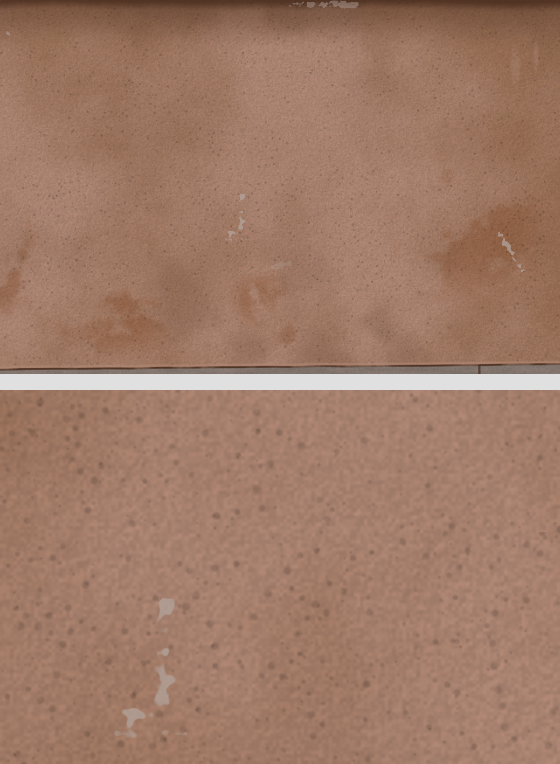
Top: the whole. Bottom: its middle third, enlarged.
This texture is drawn by a Shadertoy shader. Its source:

```glsl
const vec3 PALE_PLASTER = vec3(0.655, 0.503, 0.430);
const vec3 TAN_PLASTER = vec3(0.600, 0.443, 0.352);
const vec3 RUST_STAIN = vec3(0.545, 0.350, 0.235);
const vec3 DAMP_BROWN = vec3(0.485, 0.345, 0.265);
const vec3 SHADOW_BROWN = vec3(0.27, 0.16, 0.105);
const vec3 CHIP_GREY = vec3(0.70, 0.64, 0.61);
const vec3 KERB_GREY = vec3(0.50, 0.45, 0.42);
const mat2 TURN = mat2(0.8, 0.6, -0.6, 0.8);

float hash(vec2 p) {
    vec3 q = fract(vec3(p.xyx) * 0.1031);
    q += dot(q, q.yzx + 33.33);
    return fract((q.x + q.y) * q.z);
}

float noise(vec2 p) {
    vec2 i = floor(p), f = fract(p);
    f = f * f * (3.0 - 2.0 * f);
    return mix(mix(hash(i), hash(i + vec2(1, 0)), f.x),
               mix(hash(i + vec2(0, 1)), hash(i + vec2(1, 1)), f.x), f.y);
}

float fbm(vec2 p) {
    float sum = 0.0, amp = 0.5;
    for (int i = 0; i < 5; i++) {
        sum += amp * noise(p);
        p = 2.0 * TURN * p + 17.3;
        amp *= 0.5;
    }
    return sum / 0.97;
}

// Soft elliptical region: 1 at the centre, 0 at the radius
float region(vec2 p, vec2 centre, vec2 radius) {
    return 1.0 - smoothstep(0.3, 1.0, length((p - centre) / radius));
}

float segment(vec2 p, vec2 a, vec2 b) {
    vec2 d = b - a;
    return length(p - a - d * clamp(dot(p - a, d) / dot(d, d), 0.0, 1.0));
}

// Flaked paint along a line, broken into crumbs by noise
float chip(vec2 p, vec2 a, vec2 b, float width) {
    float near = 1.0 - smoothstep(0.2, 1.3, segment(p, a, b) / width);
    float crumbs = 0.55 * noise(p * vec2(60.0, 95.0)) + 0.45 * noise(TURN * p * 170.0);
    return smoothstep(0.52, 0.66, crumbs + near * 0.36 - 0.22) * smoothstep(0.0, 0.25, near);
}

// Sparse round pits, one jittered candidate per cell
float pits(vec2 p, float cells, float share) {
    vec2 g = TURN * p * cells, i = floor(g);
    vec2 centre = 0.3 + 0.4 * vec2(hash(i + 11.0), hash(i + 47.0));
    float radius = 0.14 + 0.16 * hash(i + 83.0);
    float dotMask = 1.0 - smoothstep(radius * 0.4, radius + 0.1, length(g - i - centre));
    return dotMask * step(hash(i + 5.0), share);
}

// Rough surface height
float roughness(vec2 p) {
    return 0.5 * noise(TURN * p * 130.0) + 0.5 * noise(TURN * TURN * p * 230.0 + 9.0);
}

vec3 plaster(vec2 p, vec2 uv) {
    float cloud = fbm(p * 2.6 + 4.0);
    float mottle = fbm(p * 8.0 + 31.0);

    // Pale centre, warmer towards the top and right
    float warm = smoothstep(0.6, 0.95, uv.x) * 0.6 + smoothstep(0.65, 1.0, uv.y) * 0.7;
    warm += (cloud - 0.5) * 2.0 + (mottle - 0.5) * 1.5 + 0.2;
    vec3 colour = mix(PALE_PLASTER, TAN_PLASTER, clamp(warm, -0.1, 1.4));

    // Rust stains: a large broken patch on the right, small ones low down
    float edge = fbm(p * vec2(8.0, 10.0) + 52.0) + (fbm(p * 30.0) - 0.5) * 0.35;
    float large = region(uv, vec2(0.84, 0.38), vec2(0.18, 0.25));
    float low = region(uv, vec2(0.19, 0.16), vec2(0.18, 0.15));
    low = max(low, region(uv, vec2(0.0, 0.30), vec2(0.09, 0.20)));
    low = max(low, region(uv, vec2(0.47, 0.20), vec2(0.07, 0.09)));
    low = max(low, region(uv, vec2(0.56, 0.10), vec2(0.09, 0.07)));
    float rust = large * smoothstep(0.38, 0.60, edge) * 0.6;
    rust = max(rust, low * smoothstep(0.43, 0.64, edge) * 0.62);
    colour = mix(colour, RUST_STAIN, rust);

    // Damp shading in the lower wall and at the top
    float damp = smoothstep(0.46, 0.75, fbm(p * 6.0 + 80.0));
    float dampZone = 1.0 - smoothstep(0.05, 0.5, uv.y) + smoothstep(0.75, 1.0, uv.y);
    colour = mix(colour, DAMP_BROWN, damp * (0.08 + 0.32 * dampZone));

    // Faint vertical wash marks
    float wash = region(uv, vec2(0.92, 0.82), vec2(0.012, 0.07));
    wash += region(uv, vec2(0.957, 0.85), vec2(0.007, 0.05));
    return mix(colour, PALE_PLASTER, wash * 0.5);
}

void mainImage(out vec4 fragColor, in vec2 fragCoord) {
    vec2 uv = fragCoord / iResolution.xy;
    vec2 p = fragCoord / iResolution.y;
    float aspect = iResolution.x / iResolution.y;
    float pixel = 1.0 / iResolution.y;
    vec3 colour = plaster(p, uv);

    // Grain lit from the upper left, with clustered pits
    float relief = roughness(p) - roughness(p + vec2(-0.0025, 0.0025));
    float grain = relief * 0.07 + (noise(p * 320.0) - 0.5) * 0.075;
    float cluster = smoothstep(0.35, 0.7, fbm(p * 7.0 + 12.0));
    float holes = pits(p, 75.0, 0.05 + 0.2 * cluster) + 0.7 * pits(p + 3.0, 130.0, 0.12);
    colour *= 1.0 + grain * 1.25 - holes * 0.13;

    // Flaked chips
    vec2 q = vec2(uv.x * 1.5, uv.y);
    float flakes = chip(q, vec2(0.648, 0.475), vec2(0.642, 0.41), 0.009);
    flakes = max(flakes, chip(q, vec2(0.642, 0.40), vec2(0.620, 0.365), 0.017));
    flakes = max(flakes, 0.6 * chip(q, vec2(0.605, 0.361), vec2(0.665, 0.361), 0.004));
    flakes = max(flakes, chip(q, vec2(1.338, 0.372), vec2(1.400, 0.278), 0.009));
    flakes = max(flakes, 0.6 * chip(q, vec2(0.78, 0.988), vec2(0.95, 0.988), 0.010));
    flakes = max(flakes, 0.7 * chip(q, vec2(0.025, 0.91), vec2(0.035, 0.92), 0.011));
    flakes = max(flakes, 0.35 * chip(q, vec2(0.73, 0.287), vec2(0.77, 0.293), 0.012));

    // Shadow under the eaves
    float ragged = (fbm(vec2(p.x * 9.0, 3.0)) - 0.5) * 0.04;
    float eaves = 0.32 * smoothstep(0.86, 0.99, uv.y + ragged);
    eaves += 0.5 * smoothstep(0.970, 1.0, uv.y + ragged * 0.4);
    colour = mix(colour, SHADOW_BROWN, eaves);
    colour = mix(colour, CHIP_GREY, flakes * 0.75);

    // Tilted ledge, broken seam and grey kerb with one joint
    float height = uv.y - mix(0.012, 0.026, uv.x) - (noise(p * 14.0) - 0.5) * 0.002;
    float ledge = smoothstep(0.001, 0.004, height) * (1.0 - smoothstep(0.006, 0.012, height));
    colour = mix(colour, PALE_PLASTER * 1.06, ledge * 0.6);
    vec3 kerb = KERB_GREY * (0.92 + 0.16 * fbm(p * vec2(20.0, 90.0)) + grain);
    float joint = 1.0 - smoothstep(0.001, 0.001 + 1.5 * pixel, abs(p.x - 0.856 * aspect));
    kerb = mix(kerb, SHADOW_BROWN, joint * 0.7);
    colour = mix(kerb, colour, smoothstep(-pixel, pixel, height));
    float seam = 1.0 - smoothstep(0.0005, 0.0005 + 1.5 * pixel, abs(height));
    seam *= 0.35 + 0.5 * smoothstep(0.3, 0.6, fbm(vec2(p.x * 16.0, 7.0)));
    colour = mix(colour, SHADOW_BROWN, seam);

    fragColor = vec4(clamp(colour, 0.0, 1.0), 1.0);
}
```
